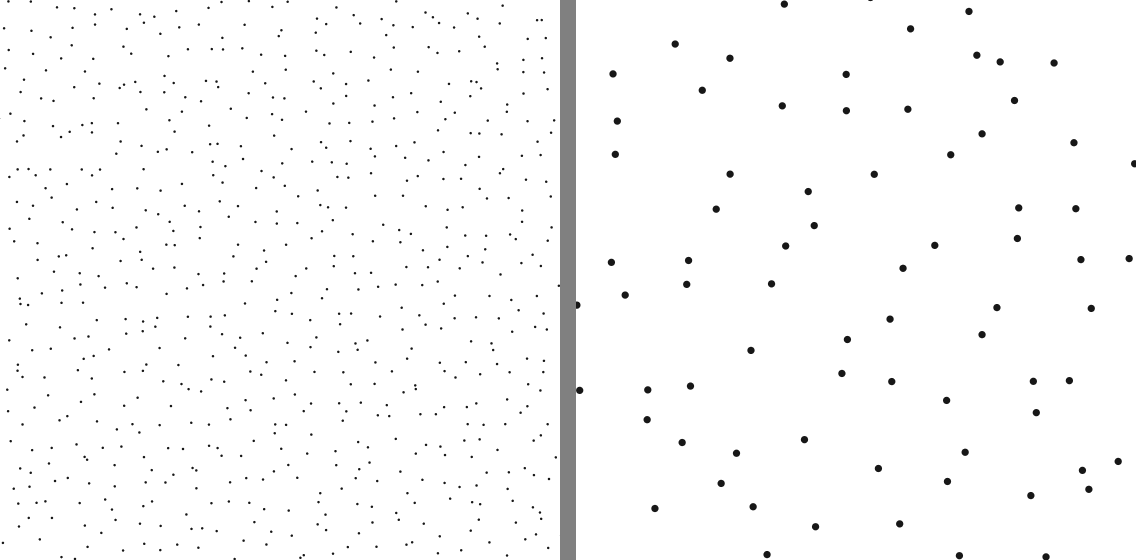
Left, the full canvas; right, a detail of the centre.
Give the GLSL for this texture, as a WebGL 2 fragment shader.

```glsl
#version 300 es
precision highp float;
// Fine dark specks scattered over a white ground.
// Each cell of a square grid holds one round dot at a hashed position;
// neighbouring cells are searched so dots stay whole across cell borders.

uniform vec2 u_resolution;
out vec4 fragColor;

// Two independent random values in 0..1 for an integer cell
vec2 hash2(ivec2 cell) {
    uvec2 v = uvec2(cell + 64) * 1664525u + 1013904223u;
    v.x += v.y * 1664525u;
    v.y += v.x * 1664525u;
    v ^= v >> 16u;
    v.x += v.y * 1664525u;
    v.y += v.x * 1664525u;
    v ^= v >> 16u;
    return vec2(v >> 8u) / 16777216.0;
}

// Distance, in cells, to the nearest scattered dot centre
float nearestDot(vec2 p) {
    ivec2 home = ivec2(floor(p));
    float nearest = 8.0;
    for (int y = -1; y <= 1; y++) {
        for (int x = -1; x <= 1; x++) {
            ivec2 cell = home + ivec2(x, y);
            vec2 centre = vec2(cell) + mix(vec2(0.04), vec2(0.96), hash2(cell));
            nearest = min(nearest, distance(p, centre));
        }
    }
    return nearest;
}

void main() {
    float side = min(u_resolution.x, u_resolution.y);
    vec2 uv = gl_FragCoord.xy / side;
    float cells = 26.0;

    // Dot coverage, smoothed over one pixel
    float dist = nearestDot(uv * cells) / cells;
    float pixel = 1.0 / side;
    float ink = clamp(0.5 + (0.00215 - dist) / pixel, 0.0, 1.0);

    vec3 color = mix(vec3(1.0), vec3(0.09), ink);
    fragColor = vec4(color, 1.0);
}
```
